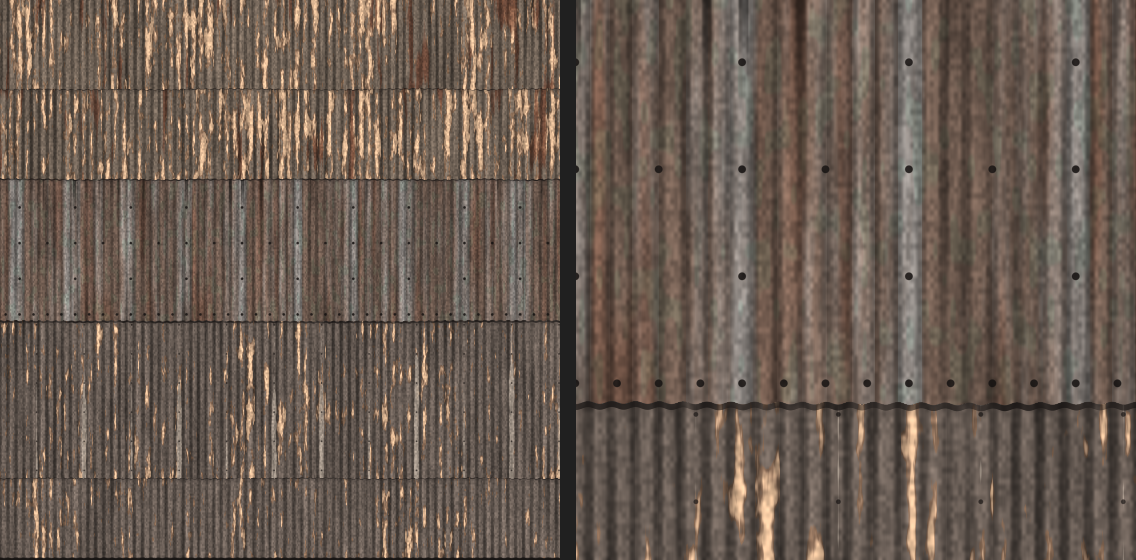
Left, the full canvas; right, a detail of the centre.
Give the GLSL for this texture, as a WebGL 2 fragment shader.

```glsl
#version 300 es
precision highp float;
// Weathered corrugated metal wall: five overlapping rows of ribbed sheet.
// A cosine shades the ribs; stretched noise makes flaking paint, rust and
// grime; repeated cells place the laps, rivets and pale strips.

uniform vec2 u_resolution;
out vec4 outColor;

const float TAU = 6.2831853;
const float RIBS = 70.5;
const int BARE_ROW = 2;
const int STRIP_ROW = 3;
const float SEAMS[4] = float[4](0.841, 0.680, 0.427, 0.146);
const float SEAM_WIDTH[4] = float[4](0.0015, 0.0024, 0.0036, 0.0015);
const float FLAKE_LEVEL[5] = float[5](0.62, 0.605, 1.5, 0.705, 0.715);
const float BARE_LAP = 0.0993;
const float BARE_START = 0.035;
const float STRIP_LAP = 0.0848;
const float STRIP_START = 0.0655;
const float RIVET_STEP = 0.0637;
const float RIVET_START = 0.4385;

const vec3 WARM_PAINT = vec3(0.420, 0.370, 0.325);
const vec3 COOL_PAINT = vec3(0.385, 0.343, 0.315);
const vec3 BARE_GREY = vec3(0.510, 0.490, 0.475);
const vec3 BARE_BROWN = vec3(0.405, 0.332, 0.290);
const vec3 TAN = vec3(0.67, 0.54, 0.44);
const vec3 PEACH = vec3(0.93, 0.77, 0.62);
const vec3 RUST_ORANGE = vec3(0.50, 0.35, 0.24);
const vec3 RUST_RED = vec3(0.37, 0.22, 0.16);
const vec3 PALE_STRIP = vec3(0.65, 0.60, 0.55);
const vec3 SHADOW = vec3(0.10, 0.085, 0.08);

float hash(vec2 p) {
    vec3 q = fract(p.xyx * vec3(0.1031, 0.1030, 0.0973));
    q += dot(q, q.yzx + 33.33);
    return fract((q.x + q.y) * q.z);
}

float noise(vec2 p) {
    vec2 i = floor(p), f = fract(p);
    f = f * f * (3.0 - 2.0 * f);
    return mix(mix(hash(i), hash(i + vec2(1, 0)), f.x),
               mix(hash(i + vec2(0, 1)), hash(i + vec2(1, 1)), f.x), f.y);
}

float fbm(vec2 p) {
    float sum = 0.0, gain = 0.533;
    for (int i = 0; i < 4; i++) {
        sum += gain * noise(p);
        p = p * 2.03 + 17.3;
        gain *= 0.5;
    }
    return sum;
}

// Signed offset from the nearest repeat centre
float cell(float x, float start, float period) {
    return (fract((x - start) / period + 0.5) - 0.5) * period;
}

// Soft filled shape: 1 where d is below size
float fill(float d, float size, float aa) {
    return 1.0 - smoothstep(size - aa, size + aa, d);
}

// Bare metal: brown ribs and grey laps
vec3 bareSheet(vec2 p, float rib) {
    float lap = cell(p.x, BARE_START, BARE_LAP);
    float lapGrey = smoothstep(-0.028, -0.008, lap) * fill(lap, 0.009, 0.002);
    float stain = fbm(p * vec2(170, 12)) - 0.5;
    float grey = 0.7 * lapGrey + 0.7 * (hash(vec2(rib, 3)) - 0.35) + 0.9 * stain;
    vec3 color = mix(BARE_BROWN, BARE_GREY, clamp(grey, 0.0, 1.0));
    float rust = smoothstep(0.55, 0.8, noise(p * vec2(75, 5)));
    color = mix(color, RUST_RED, 0.35 * rust * (1.0 - lapGrey));
    color += vec3(-0.015, 0.02, 0.01) * smoothstep(0.6, 0.8, noise(p * vec2(190, 60)));
    float run = smoothstep(0.8, 0.92, noise(vec2(p.x * 90.0, 4))) * smoothstep(0.6, 0.68, p.y);
    return color * (1.0 - 0.5 * run);
}

// Rivet rows that thin out upward
float bareRivets(vec2 p, float aa) {
    float level = floor((p.y - RIVET_START) / RIVET_STEP + 0.5);
    float perLap = level < 0.5 ? 4.0 : (level == 2.0 ? 2.0 : 1.0);
    vec2 d = vec2(cell(p.x, BARE_START, BARE_LAP / perLap), cell(p.y, RIVET_START, RIVET_STEP));
    return level > 3.5 ? 0.0 : fill(length(d), 0.0023, aa);
}

void main() {
    vec2 p = gl_FragCoord.xy / u_resolution;
    float aa = 0.75 / min(u_resolution.x, u_resolution.y);

    // Row lookup and the shadow under each scalloped sheet edge
    int row = 0;
    float seam = 0.0;
    for (int i = 0; i < 4; i++) {
        float sag = 0.0008 * cos(TAU * p.x * RIBS) + 0.002 * (noise(vec2(p.x * 14.0, i)) - 0.5);
        float below = SEAMS[i] + sag - p.y;
        if (below > 0.0) row = i + 1;
        float dark = fill(below, SEAM_WIDTH[i], aa) * mix(0.5, 1.0, noise(vec2(p.x * 90.0, i)));
        dark = max(dark, 0.2 * (1.0 - smoothstep(0.0, 0.01, below)));
        seam = max(seam, dark * smoothstep(-aa, aa, below));
    }
    float r = float(row);
    bool bare = row == BARE_ROW;

    // Rib profile with valleys of uneven depth
    float ribPos = p.x * RIBS + 0.3 * (noise(vec2(p.x * 30.0, r * 9.0)) - 0.5);
    float rib = floor(ribPos);
    float crest = 0.5 - 0.5 * cos(TAU * ribPos);
    float ribTone = hash(vec2(rib, r + 20.0));
    float depth = 0.15 + 0.32 * noise(vec2(ribPos + 0.5, p.y * 7.0 + r * 13.0));
    float shade = 1.15 - depth * (1.0 - smoothstep(0.0, 0.75, crest)) * 1.25 + 0.06 * sin(TAU * ribPos);

    // Metal or paint with long vertical grime
    vec3 color = bare ? bareSheet(p, rib) : (row < BARE_ROW ? WARM_PAINT : COOL_PAINT);
    float grime = fbm(vec2(p.x * 150.0, p.y * 16.0 + r * 31.0));
    color *= 0.72 + 0.14 * ribTone + 0.40 * grime;
    color *= 0.96 + 0.08 * noise(p * vec2(9, 7) + r * 5.0);
    color *= bare ? mix(1.0, shade, 0.8) : shade;

    // Flaked paint: rusty rim, tan body, peach core
    float flake = fbm(vec2(p.x * 165.0, p.y * 27.0 + r * 43.0)) - FLAKE_LEVEL[row]
                + 0.26 * (noise(p * vec2(16, 7) + r * 19.7) - 0.5)
                + 0.14 * (crest - 0.5) + 0.20 * (ribTone - 0.5)
                + 0.22 * (noise(p * vec2(320, 110)) - 0.5);
    vec3 flakeColor = mix(TAN, PEACH, smoothstep(0.04, 0.18, flake)) * mix(0.8, 1.06, crest);
    color = mix(color, RUST_ORANGE * shade, 0.5 * smoothstep(-0.06, 0.0, flake));
    color = mix(color, flakeColor, 0.9 * smoothstep(0.0, 0.09, flake));

    // Red rust runs, heaviest at the upper right
    float run = fbm(vec2(p.x * 75.0, p.y * 7.0 + r * 11.0)) + 0.1 * smoothstep(0.5, 1.0, p.x);
    if (row < BARE_ROW) color = mix(color, RUST_RED * shade, 0.7 * smoothstep(0.7, 0.8, run));

    // Pale strips on the laps, alternately tall and short
    if (row == STRIP_ROW) {
        float lap = cell(p.x, STRIP_START, STRIP_LAP);
        float id = floor((p.x - STRIP_START) / STRIP_LAP + 0.5);
        float tall = mod(id + step(5.5, id), 2.0);
        float top = mix(0.28, 0.35, tall) + 0.05 * step(7.0, id);
        float width = mix(0.0014, 0.0042, tall) * (1.0 - smoothstep(top - 0.09, top, p.y))
                    + 0.002 * (noise(p * vec2(150, 75)) - 0.6);
        color = mix(color, PALE_STRIP * (0.75 + 0.5 * grime), 0.85 * fill(abs(lap), width, aa));
        float rivet = fill(length(vec2(lap, cell(p.y, 0.16, 0.052))), 0.0014, aa);
        color = mix(color, SHADOW, 0.7 * rivet);
    }

    // Rivets, fine grain, seams and the dark foot
    if (bare) color = mix(color, SHADOW, 0.9 * bareRivets(p, aa));
    color *= 0.84 + 0.32 * noise(p * vec2(420, 300));
    color = mix(color, SHADOW, 0.9 * seam);
    color = mix(color, SHADOW, fill(p.y + 0.001 * crest, 0.0045, 0.0015));
    outColor = vec4(color, 1.0);
}
```
